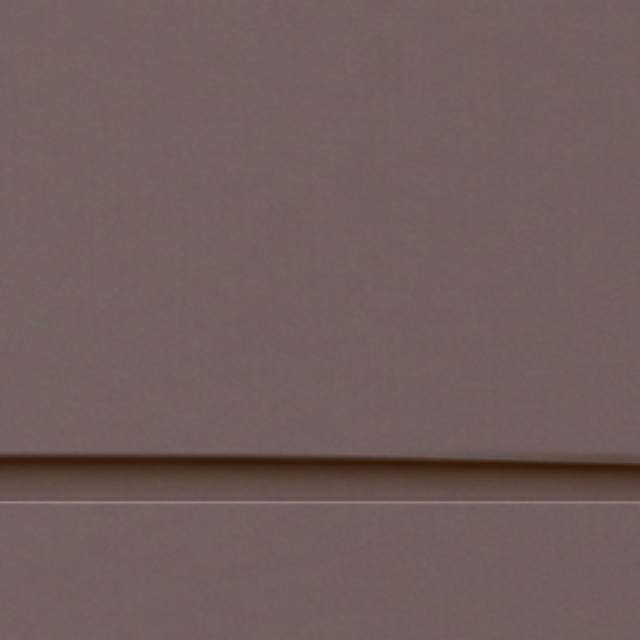
A WebGL 1 fragment shader for this texture:

```glsl
precision highp float;
// A matte taupe panel above a ledge: a dark, slightly tilted groove fades
// down through brown to a thin bright lip. Built from distance profiles
// across the groove, a broad light gradient and soft coloured value noise.

#define PANEL_COLOR vec3(0.443, 0.382, 0.370)
#define GROOVE_COLOR vec3(0.215, 0.105, 0.040)
#define LIP_COLOR vec3(0.600, 0.535, 0.535)
#define GROOVE_LEFT 0.2810
#define GROOVE_DROP 0.0110
#define GROOVE_FADE 0.0270
#define LIP_Y 0.2150
#define LIP_WIDTH 0.0021
#define GRAIN_SCALE 190.0
#define GRAIN_AMOUNT 0.026
#define MOTTLE_AMOUNT 0.014

uniform vec2 u_resolution;

float hash(vec2 p) {
  return fract(sin(dot(p, vec2(127.1, 311.7))) * 43758.5453);
}

float valueNoise(vec2 p) {
  vec2 cell = floor(p);
  vec2 f = fract(p);
  f = f * f * (3.0 - 2.0 * f);
  float low = mix(hash(cell), hash(cell + vec2(1.0, 0.0)), f.x);
  float high = mix(hash(cell + vec2(0.0, 1.0)), hash(cell + vec2(1.0)), f.x);
  return mix(low, high, f.y);
}

// Signed noise with partly independent red, green and blue
vec3 colorNoise(vec2 p) {
  vec3 tint = vec3(valueNoise(p), valueNoise(p + 37.3), valueNoise(p + 71.9));
  return mix(tint, vec3(valueNoise(p + 113.7)), 0.4) - 0.5;
}

// Darkness of the groove: sharp above its deepest line, long fade below
float grooveShade(vec2 uv) {
  float center = GROOVE_LEFT - GROOVE_DROP * uv.x * uv.x;
  float d = uv.y - center;
  float right = smoothstep(0.45, 1.0, uv.x);
  float above = 1.0 - smoothstep(0.0, mix(0.016, 0.012, right), d);
  float below = exp(-max(-d - 0.003, 0.0) / GROOVE_FADE);
  float shoulder = 0.30 * right * (1.0 - smoothstep(0.010, 0.028, d));
  return max(above, shoulder) * below;
}

void main() {
  vec2 uv = gl_FragCoord.xy / u_resolution;
  float pixel = 1.0 / u_resolution.y;

  // Panel lit gently from the left
  vec3 color = PANEL_COLOR + 0.010 * (0.5 - uv.x);
  color += 0.006 * (uv.y - 0.5) * vec3(1.0, 1.0, 0.8);

  // Groove and its brown falloff, ending at the lip
  float aboveLip = smoothstep(-pixel, pixel, uv.y - LIP_Y);
  color = mix(color, GROOVE_COLOR, grooveShade(uv) * aboveLip);

  // Bright lip with a faint warm line above it
  float lipDistance = uv.y - LIP_Y;
  float warm = exp(-pow((lipDistance - 0.0045) / 0.0025, 2.0));
  color = mix(color, vec3(0.36, 0.25, 0.23), 0.35 * warm);
  float lip = exp(-pow(lipDistance / LIP_WIDTH, 2.0));
  color = mix(color, LIP_COLOR, lip * mix(0.95, 0.75, uv.x));

  // Fine grain and broad, slightly stretched mottling
  float grainFade = 1.0 - 0.5 * grooveShade(uv) * aboveLip;
  color += GRAIN_AMOUNT * grainFade * colorNoise(uv * GRAIN_SCALE);
  color += MOTTLE_AMOUNT * grainFade * colorNoise(uv * vec2(28.0, 42.0));

  // One tiny green speck on the panel
  float speck = exp(-pow(length(uv - vec2(0.755, 0.440)) / 0.0016, 2.0));
  color = mix(color, vec3(0.25, 0.52, 0.38), 0.7 * speck);

  gl_FragColor = vec4(clamp(color, 0.0, 1.0), 1.0);
}
```
